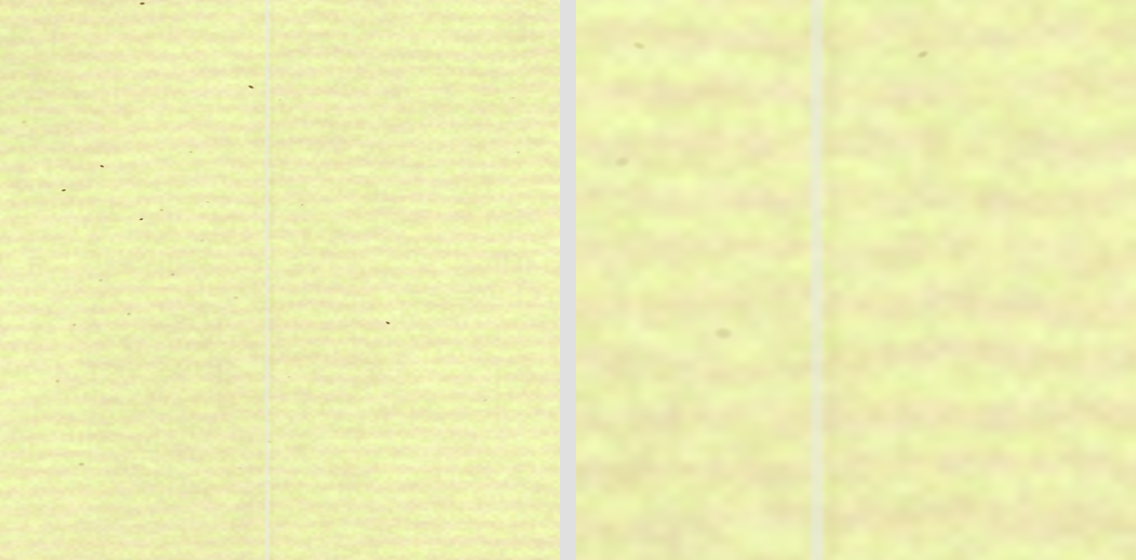
Left, the full canvas; right, a detail of the centre.
This texture is drawn by a Shadertoy shader. Its source:

```glsl
#define RIB_COUNT 31.0
#define RIB_TILT 0.018
#define RIB_WOBBLE 0.30
#define LINE_X 0.4766
#define LINE_HALF_WIDTH 0.0036
#define SPECK_COUNT 26
#define DARK_SPECKS 6
#define SPECK_SIZE 0.0042
#define LIME vec3(0.930, 0.970, 0.685)
#define BLUSH vec3(0.932, 0.898, 0.700)
#define LINE_COLOUR vec3(0.915, 0.925, 0.825)
#define SPECK_COLOUR vec3(0.43, 0.32, 0.12)

float hash(vec2 p) {
    vec3 q = fract(p.xyx * vec3(0.1031, 0.1030, 0.0973));
    q += dot(q, q.yzx + 33.33);
    return fract((q.x + q.y) * q.z);
}

float noise(vec2 p) {
    vec2 cell = floor(p);
    vec2 f = fract(p);
    f = f * f * (3.0 - 2.0 * f);
    float low = mix(hash(cell), hash(cell + vec2(1, 0)), f.x);
    float high = mix(hash(cell + vec2(0, 1)), hash(cell + vec2(1, 1)), f.x);
    return mix(low, high, f.y);
}

// Signed noise centred on zero
float grain(vec2 p) {
    return noise(p) - 0.5;
}

// 0 on the pinkish hollows, 1 on the green ridges
float ribs(vec2 uv) {
    float tilt = RIB_TILT * min(uv.x, LINE_X);
    float wobble = RIB_WOBBLE * grain(uv * vec2(9.0, 24.0) + 11.0)
                 + RIB_WOBBLE * grain(uv * vec2(28.0, 40.0) + 37.0);
    float wave = sin(6.28318 * ((uv.y - tilt) * RIB_COUNT + wobble));
    float depth = 0.19 + 0.20 * noise(uv * vec2(7.0, 13.0) + 5.0);
    return 0.5 + depth * wave;
}

// Coverage of one soft, slightly flattened fleck
float speck(vec2 uv, float id) {
    vec2 centre = vec2(hash(vec2(id, 3.7)), hash(vec2(id, 19.3)));
    vec2 d = uv - centre;
    float angle = 0.8 * (hash(vec2(id, 41.0)) - 0.5);
    d = mat2(cos(angle), -sin(angle), sin(angle), cos(angle)) * d;
    d.y *= 1.2 + 0.8 * hash(vec2(id, 57.0));
    float radius = SPECK_SIZE * (0.85 + 0.5 * hash(vec2(id, 71.0)));
    return 1.0 - smoothstep(0.25 * radius, 1.3 * radius, length(d));
}

void mainImage(out vec4 fragColor, in vec2 fragCoord) {
    vec2 uv = fragCoord / iResolution.xy;

    // Ribbed tint broken up by blotches stretched along the ribs
    float tint = ribs(uv);
    tint += 0.42 * grain(uv * vec2(48.0, 95.0) + 83.0);
    tint += 0.40 * grain(uv * vec2(110.0, 150.0) + 131.0);
    tint += 0.20 * grain(uv * 5.0 + 29.0);
    vec3 colour = mix(BLUSH, LIME, clamp(tint, 0.0, 1.0));

    // Fine fibre shading, yellow variation and broad unevenness
    float shade = 0.040 * grain(uv * vec2(125.0, 165.0) + 211.0)
                + 0.026 * grain(uv * vec2(30.0, 60.0) + 307.0)
                + 0.030 * grain(uv * 3.5 + 17.0);
    shade += 0.012 * (smoothstep(0.0, 0.7, uv.x) - 0.5);
    colour += shade;
    colour.b += 0.045 * grain(uv * vec2(70.0, 90.0) + 401.0);

    // Pale vertical line with a faint shadow beside it
    float fromLine = uv.x - LINE_X - 0.0012 * grain(vec2(uv.y * 14.0, 2.0));
    float line = 1.0 - smoothstep(0.4, 1.6, abs(fromLine) / LINE_HALF_WIDTH);
    float shadow = exp(-pow((fromLine - 0.009) / 0.004, 2.0));
    colour -= 0.018 * shadow;
    float lineFade = 0.72 + 0.25 * noise(vec2(uv.y * 32.0, 9.0));
    colour = mix(colour, LINE_COLOUR + 0.5 * shade, line * lineFade);

    // A few dark specks among many faint ones
    for (int i = 0; i < SPECK_COUNT; i++) {
        float id = float(i) + 1.0;
        float faint = 0.08 + 0.17 * hash(vec2(id, 97.0));
        float strength = i < DARK_SPECKS ? 0.85 : faint;
        colour = mix(colour, SPECK_COLOUR, strength * speck(uv, id));
    }

    fragColor = vec4(clamp(colour, 0.0, 1.0), 1.0);
}
```
